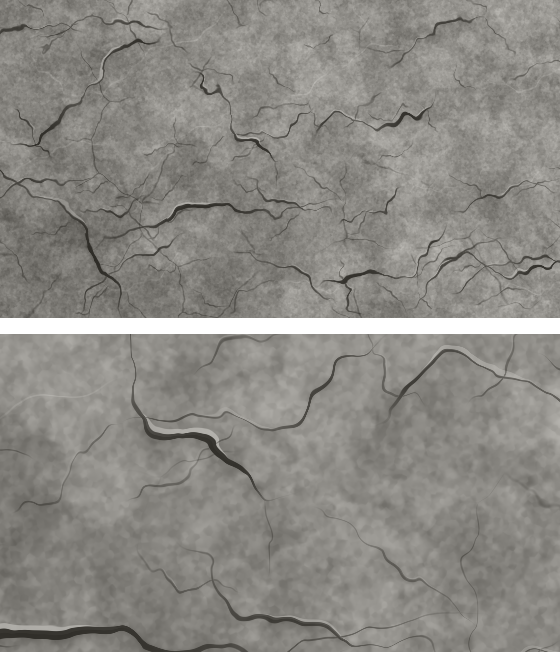
Top, the full canvas; bottom, a detail of the centre.
A WebGL 2 fragment shader for this texture:

```glsl
#version 300 es
precision highp float;

uniform vec2 u_resolution;
out vec4 fragColor;

vec2 hash2(vec2 p) {
    vec3 q = fract(vec3(p.xyx) * vec3(0.1031, 0.1030, 0.0973));
    q += dot(q, q.yzx + 33.33);
    return fract((q.xx + q.yz) * q.zy);
}

// Random cell values blended by distance to each cell point
float cellBlend(vec2 p) {
    vec2 id = floor(p);
    float sum = 0.0, total = 0.0;
    for (int y = -1; y <= 1; y++)
    for (int x = -1; x <= 1; x++) {
        vec2 cell = id + vec2(x, y);
        vec2 h = hash2(cell);
        vec2 r = cell + h - p;
        float weight = exp(-6.0 * dot(r, r));
        sum += weight * hash2(cell + 71.7).x;
        total += weight;
    }
    return sum / total;
}

float layered(vec2 p, int octaves, float gain) {
    float sum = 0.0, total = 0.0, amp = 1.0;
    for (int i = 0; i < octaves; i++) {
        sum += amp * cellBlend(p);
        total += amp;
        amp *= gain;
        p = mat2(1.6, 1.2, -1.2, 1.6) * p + 13.7;
    }
    return sum / total;
}

// Gap between the two nearest cell points: zero on cell borders
float cellBorder(vec2 p) {
    vec2 id = floor(p);
    float near = 9.0, next = 9.0;
    for (int y = -1; y <= 1; y++)
    for (int x = -1; x <= 1; x++) {
        vec2 cell = id + vec2(x, y);
        float d = length(cell + hash2(cell + 5.3) - p);
        next = min(next, max(near, d));
        near = min(near, d);
    }
    return next - near;
}

// Scattered tapering cracks: x = dark line, y = pale lip, z = soft shadow
vec3 cracks(vec2 p, float scale, float width, float density, float seed, float pixel) {
    vec2 g = p * scale;
    vec2 id = floor(g);
    vec3 result = vec3(0.0);
    for (int y = -1; y <= 1; y++)
    for (int x = -1; x <= 1; x++) {
        vec2 cell = id + vec2(x, y);
        vec2 h = hash2(cell + seed);
        vec2 k = hash2(cell + seed + 17.3);
        if (k.x > density) continue;

        float angle = (k.y < 0.62 ? 0.42 : -0.72) + (h.x - 0.5) * 0.65;
        vec2 dir = vec2(cos(angle), sin(angle));
        vec2 r = g - cell - 0.3 - 0.4 * h;
        float along = dot(r, dir) / mix(0.45, 1.05, h.y);
        float bend = 0.10 * sin(along * 3.1 + h.y * 6.3)
                   + 0.035 * sin(along * 8.7 + h.x * 20.0)
                   + 0.012 * sin(along * 23.0 + k.y * 30.0);
        float d = (dot(r, vec2(-dir.y, dir.x)) + bend) / scale;

        float taper = 1.0 - smoothstep(0.15, 1.0, abs(along));
        float swell = 0.55 + 0.45 * sin(along * 5.0 + k.y * 40.0);
        float w = width * taper * swell;
        float lipWidth = width * taper * 2.4 * max(0.0, sin(along * 6.0 + h.x * 9.0));
        float ink = smoothstep(0.0, 0.35, taper) * mix(0.5, 1.0, swell);
        float line = ink * (1.0 - smoothstep(w, w + 1.3 * pixel, abs(d)));
        float lip = smoothstep(0.0, pixel, d) * (1.0 - smoothstep(lipWidth, lipWidth + 1.4 * pixel, d));
        lip *= ink * smoothstep(0.0, width, lipWidth);
        float shade = d < 0.0 ? exp(d / (width * 3.0)) : exp(-d / (width * 1.2));
        result = max(result, vec3(line, lip, shade * taper * swell));
    }
    return result;
}

void main() {
    vec2 p = gl_FragCoord.xy / u_resolution.y;
    float pixel = 1.0 / u_resolution.y;

    // Mottled stone with worn patches and fine grain
    float tone = 0.527;
    tone += 0.16 * (layered(p * 1.7 + 3.0, 3, 0.6) - 0.5);
    tone += 0.24 * (layered(p * 7.0 + 20.0, 5, 0.75) - 0.5);
    float patches = layered(p * 8.0 + 51.0, 5, 0.72);
    tone += 0.055 * (smoothstep(0.46, 0.58, patches) - 0.4);
    tone += 0.13 * (layered(p * 95.0 + 8.0, 2, 0.9) - 0.5);

    // Ragged coordinates for every fracture
    vec2 rag = vec2(layered(p * 11.0, 3, 0.5), layered(p * 11.0 + 40.0, 3, 0.5)) - 0.5;
    vec2 q = p + 0.045 * rag;

    // Hairline network, broken up by a mask
    float mask = smoothstep(0.5, 0.68, layered(p * 4.0 + 77.0, 3, 0.6));
    float hair = 1.0 - smoothstep(0.0, 2.2 * pixel, cellBorder(q * 4.5 + 2.0) / 4.5);
    tone -= 0.13 * hair * mask;

    // Faint pale scratches
    vec3 scratch = cracks(p + 0.012 * rag, 3.2, 0.0008, 0.55, 211.0, pixel);
    tone += 0.06 * scratch.x;

    // Large, medium and small cracks
    vec3 large = cracks(q, 2.1, 0.0048, 0.72, 31.0, pixel);
    vec3 medium = cracks(q, 4.0, 0.0021, 0.55, 93.0, pixel);
    vec3 small = cracks(q, 8.5, 0.0011, 0.40, 147.0, pixel);
    tone *= 1.0 - 0.30 * large.z - 0.20 * medium.z - 0.12 * small.z;
    tone = mix(tone, 0.73, max(0.85 * large.y, max(0.6 * medium.y, 0.3 * small.y)));
    tone = mix(tone, 0.17, max(0.92 * large.x, max(0.72 * medium.x, 0.42 * small.x)));

    // Gentle falloff toward the lower left
    vec2 uv = gl_FragCoord.xy / u_resolution;
    tone *= 1.02 - 0.13 * exp(-3.5 * dot(uv, uv));

    fragColor = vec4(tone + vec3(0.006, -0.002, -0.022), 1.0);
}
```
